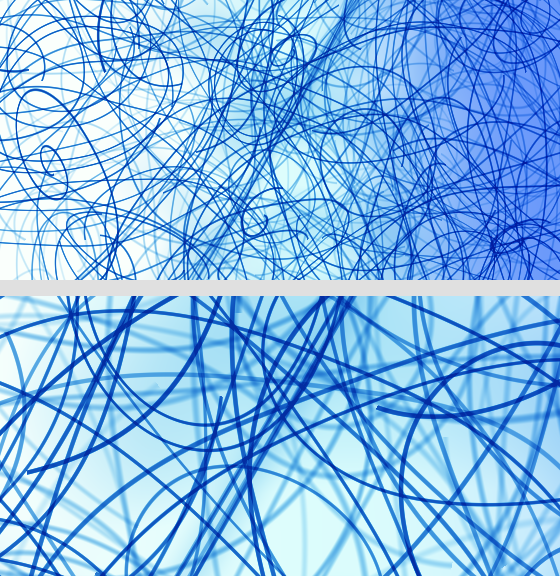
Top: the whole. Bottom: its middle third, enlarged.
A Shadertoy shader for this pattern:

```glsl
// Tangle of fine looping ink strands over a white to periwinkle glow.

// Units: canvas height = 1, origin at the lower left.
const vec3 PAPER_WHITE = vec3(0.98, 1.00, 0.99);
const vec3 PALE_CYAN   = vec3(0.86, 0.99, 0.99);
const vec3 PERIWINKLE  = vec3(0.42, 0.60, 0.98);
const vec3 INK_ABSORB  = vec3(2.50, 1.02, 0.26);  // per channel ink strength

const int   HAIR_COUNT    = 84;
const int   GHOST_COUNT   = 66;
const int   CURL_COUNT    = 8;
const int   BUNDLE_COUNT  = 6;
const float HAIR_WIDTH    = 0.0022;               // half widths
const float GHOST_WIDTH   = 0.0030;
const float CURL_WIDTH    = 0.0032;
const float GHOST_BLUR    = 0.0032;
const float EDGE_PIXELS   = 0.7;                  // softness of sharp edges
const float RIGHT_BIAS    = 0.75;                 // below 1 crowds the right
const float WANDER        = 0.07;
const float WANDER_SCALE  = 1.7;
const float MIST_STRENGTH = 0.15;
const float MAX_INK       = 1.7;
const vec2  BUNDLE_FOOT   = vec2(0.70, 0.0);
const vec2  BUNDLE_HEAD   = vec2(1.28, 1.0);
const float TAU = 6.2831853;

vec4 hash4(float n) {
    vec4 h = fract(vec4(n) * vec4(0.1031, 0.1030, 0.0973, 0.1099));
    h += dot(h, h.wzxy + 33.33);
    return fract((h.xxyz + h.yzzw) * h.zywx);
}

float cornerSlope(vec2 cell, vec2 offset) {
    float angle = TAU * hash4(cell.x * 17.0 + cell.y * 131.0 + 911.0).x;
    return dot(vec2(cos(angle), sin(angle)), offset);
}

// Gradient noise, roughly -0.7 to 0.7
float gradientNoise(vec2 p) {
    vec2 c = floor(p), f = fract(p), e = vec2(0.0, 1.0);
    vec2 s = f * f * f * (f * (f * 6.0 - 15.0) + 10.0);
    return mix(mix(cornerSlope(c, f), cornerSlope(c + e.yx, f - e.yx), s.x),
               mix(cornerSlope(c + e, f - e), cornerSlope(c + 1.0, f - 1.0), s.x), s.y);
}

vec2 wander(vec2 p, float seed) {
    vec2 q = p * WANDER_SCALE + seed;
    return p + WANDER * vec2(gradientNoise(q), gradientNoise(q + 37.0));
}

float stroke(float dist, float halfWidth, float blur) {
    float soft = max(blur, EDGE_PIXELS / iResolution.y);
    return 1.0 - smoothstep(max(halfWidth - soft, 0.0), halfWidth + soft, dist);
}

// Distance to a squashed logarithmic spiral that winds out for extra turns
float spiralDistance(vec2 q, vec2 radii, float growth, float turns) {
    vec2 unit = q / radii;
    float k = max(length(unit), 1e-4);
    float angle = atan(unit.y, unit.x);
    float turn = clamp(round((log(k) / growth - angle) / TAU), 0.0, turns);
    float gap = abs(k - exp(growth * (angle + TAU * turn)));
    return gap * k / max(length(unit / radii), 1e-4);
}

// Total ink of a layer of randomly placed spirals
float strands(vec2 p, int count, float seed, vec2 radiusRange, vec2 squashRange,
              vec2 growthRange, vec2 inkRange, float halfWidth, float blur) {
    float ink = 0.0;
    for (int i = 0; i < count; i++) {
        vec4 a = hash4(float(i) * 3.17 + seed);
        vec4 b = hash4(float(i) * 5.31 + seed + 400.0);
        vec2 centre = vec2(mix(-0.3, 2.3, pow(a.x, RIGHT_BIAS)), mix(-0.35, 1.35, a.y));
        float radius = radiusRange.x * pow(radiusRange.y / radiusRange.x, a.z);
        float c = cos(TAU * a.w), s = sin(TAU * a.w);
        vec2 q = mat2(c, s, -s, c) * (p - centre);
        q.y *= b.x < 0.5 ? -1.0 : 1.0;
        vec2 radii = radius * vec2(1.0, mix(squashRange.x, squashRange.y, b.y));
        float growth = mix(growthRange.x, growthRange.y, b.z);
        float dist = spiralDistance(q, radii, growth, step(0.45, b.x));
        float width = halfWidth * mix(0.75, 1.2, b.z);
        ink += mix(inkRange.x, inkRange.y, b.w) * stroke(dist, width, blur);
    }
    return ink;
}

// Nearly straight threads that fan out and cross along one diagonal
float bundle(vec2 p) {
    vec2 axis = normalize(BUNDLE_HEAD - BUNDLE_FOOT);
    vec2 rel = p - BUNDLE_FOOT;
    float along = dot(rel, axis), across = dot(rel, vec2(axis.y, -axis.x));
    float ink = 0.08 * exp(-pow(across / 0.025, 2.0));
    for (int i = 0; i < BUNDLE_COUNT; i++) {
        vec4 h = hash4(float(i) * 7.7 + 60.0) - 0.5;
        float path = 0.03 * h.x + 0.06 * h.y * (along - 0.6) + 0.08 * h.z * pow(along - 0.5, 2.0);
        ink += (0.45 + 0.4 * h.w) * stroke(abs(across - path), HAIR_WIDTH, 0.0);
    }
    return ink;
}

void mainImage(out vec4 fragColor, in vec2 fragCoord) {
    vec2 p = fragCoord / iResolution.y;
    float x = 2.0 * fragCoord.x / iResolution.x;

    // Glowing backdrop
    vec3 color = mix(PAPER_WHITE, PALE_CYAN, smoothstep(0.5, 1.1, x));
    color = mix(color, PERIWINKLE, smoothstep(1.05, 1.95, x + 0.12 * (p.y - 0.5)));
    float middle = smoothstep(0.3, 0.9, x) * (1.0 - smoothstep(1.3, 1.9, x));
    float ink = MIST_STRENGTH * middle * clamp(0.3 + gradientNoise(p * 4.0), 0.0, 1.0);

    // Pale ghosts, sharp hairs, dark curls and the diagonal bundle
    float ghosts = strands(wander(p, 3.0), GHOST_COUNT, 150.0, vec2(0.12, 1.1), vec2(0.45, 1.0),
                           vec2(0.02, 0.10), vec2(0.08, 0.30), GHOST_WIDTH, GHOST_BLUR);
    ink += ghosts * mix(0.5, 1.0, smoothstep(0.3, 0.9, x));
    ink += strands(wander(p, 11.0), HAIR_COUNT, 20.0, vec2(0.15, 1.4), vec2(0.4, 1.0),
                   vec2(0.02, 0.12), vec2(0.35, 1.10), HAIR_WIDTH, 0.0);
    ink += strands(wander(p, 23.0), CURL_COUNT, 310.0, vec2(0.05, 0.09), vec2(0.4, 0.7),
                   vec2(0.18, 0.30), vec2(1.0, 1.4), CURL_WIDTH, 0.0);
    ink += bundle(p);

    fragColor = vec4(color * exp(-INK_ABSORB * min(ink, MAX_INK)), 1.0);
}
```
